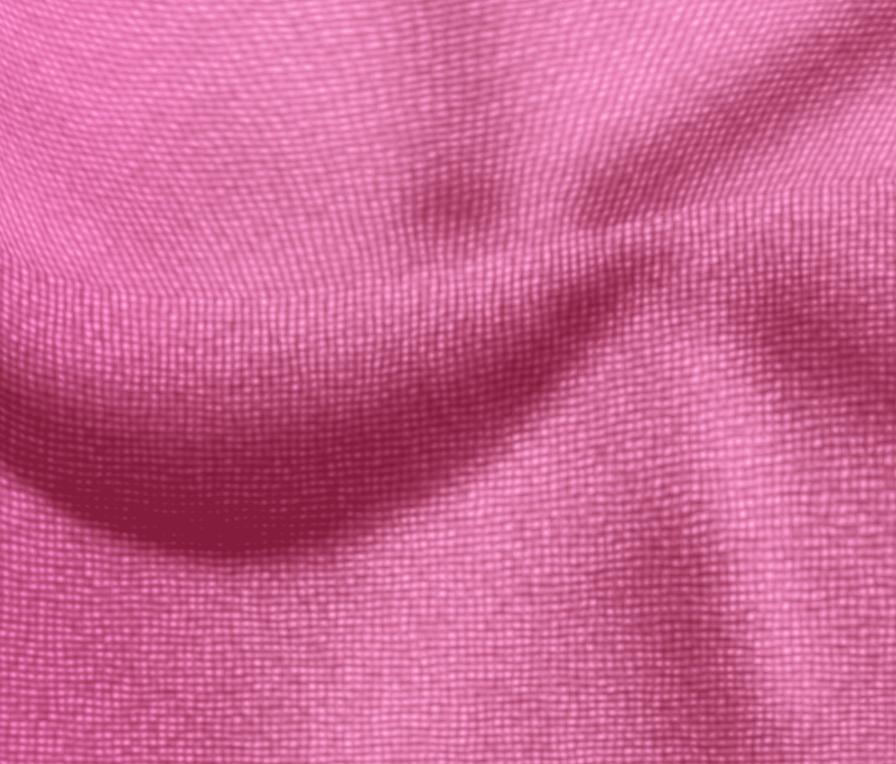
This texture is drawn by a Shadertoy shader. Its source:

```glsl
// Pink knitted cloth with a sweeping fold and a deep crescent of shadow.
// Two curves bound the fold, soft capsules add light and shade, and a grid
// of uneven stitches bends with the cloth; cellular noise adds fuzz.

const float TAU = 6.2831853;

// Crest of the main fold, as a height over x.
float crestHeight(float x) {
    return 0.605 + 0.07 * exp(-x / 0.09) + 0.16 * smoothstep(0.25, 1.2, x);
}

// Lower rim of the crescent shadow.
float rimHeight(float x) {
    float offset = x - 0.31;
    return 0.264 + 1.25 * offset * offset;
}

// Soft capsule from a to b: 1 on its axis, fading over the radius.
float softCapsule(vec2 p, vec2 a, vec2 b, float radius) {
    vec2 pa = p - a, ba = b - a;
    float along = clamp(dot(pa, ba) / dot(ba, ba), 0.0, 1.0);
    float d = length(pa - ba * along) / radius;
    return exp(-d * d);
}

vec2 hash2(vec2 cell) {
    vec2 k = vec2(dot(cell, vec2(127.1, 311.7)), dot(cell, vec2(269.5, 183.3)));
    return fract(sin(k) * 43758.5);
}

// Distance to the nearest scattered point.
float cellular(vec2 p) {
    vec2 cell = floor(p), local = fract(p);
    float nearest = 2.0;
    for (int y = -1; y <= 1; y++)
    for (int x = -1; x <= 1; x++) {
        vec2 neighbour = vec2(x, y);
        vec2 gap = neighbour + hash2(cell + neighbour) - local;
        nearest = min(nearest, dot(gap, gap));
    }
    return sqrt(nearest);
}

// Broad wobble from layered sines.
float wobble(vec2 p) {
    return 0.5 * sin(p.x * 13.0 + 2.0 * sin(p.y * 9.0))
         + 0.3 * sin(p.y * 23.0 + 2.0 * sin(p.x * 17.0))
         + 0.2 * sin((p.x + p.y) * 41.0);
}

// Light on the cloth behind the crest.
float upperShade(vec2 p, float crest) {
    float valley = max(softCapsule(p, vec2(0.80, 0.74), vec2(0.97, 0.84), 0.065),
                       softCapsule(p, vec2(0.97, 0.84), vec2(1.20, 0.99), 0.065));
    float shade = 0.89 - 0.50 * valley;
    shade -= 0.27 * softCapsule(p, vec2(0.58, 1.02), vec2(0.62, 0.76), 0.09);
    shade -= 0.24 * softCapsule(p, vec2(0.57, 0.72), vec2(0.62, 0.73), 0.05);
    shade -= 0.15 * softCapsule(p, vec2(0.30, 0.76), vec2(0.52, 0.72), 0.12);
    shade -= 0.12 * softCapsule(p, vec2(0.00, 0.87), vec2(0.20, 0.69), 0.06);
    shade += 0.05 * softCapsule(p, vec2(0.70, 0.77), vec2(0.90, 1.0), 0.05);
    return shade - 0.16 * exp(-max(p.y - crest, 0.0) / 0.02);
}

// Light on the front cloth, including the crescent.
float lowerShade(vec2 p, float crest) {
    float rim = rimHeight(p.x);
    float depth = (crest - p.y) / max(crest - rim, 0.03);
    float softness = mix(0.028, 0.045, smoothstep(0.1, 0.6, p.x));
    float inside = smoothstep(-softness, softness, p.y - rim);
    float start = mix(0.24, 0.08, smoothstep(0.0, 0.35, p.x));
    float crescent = smoothstep(start, 0.68, depth) * inside;
    crescent *= smoothstep(0.92, 0.68, p.x);

    float shade = 0.64 + 0.18 * exp(-max(crest - p.y, 0.0) / 0.045);
    shade -= 0.56 * crescent;
    shade -= 0.14 * softCapsule(p, vec2(0.12, 0.31), vec2(0.42, 0.26), 0.06);
    shade -= 0.22 * softCapsule(p, vec2(0.77, 0.62), vec2(0.84, 0.64), 0.06);
    shade -= 0.40 * softCapsule(p, vec2(1.03, 0.57), vec2(1.20, 0.48), 0.09);
    shade -= 0.32 * softCapsule(p, vec2(0.88, 0.24), vec2(0.94, 0.06), 0.10);
    shade -= 0.10 * softCapsule(p, vec2(0.00, 0.20), vec2(0.22, 0.06), 0.16);
    shade += 0.24 * softCapsule(p, vec2(0.94, 0.52), vec2(1.03, 0.10), 0.055);
    shade += 0.14 * softCapsule(p, vec2(0.66, 0.34), vec2(0.48, 0.02), 0.11);
    return shade;
}

// Stitch relief: upright ribs around the folds, level rows elsewhere.
float stitches(vec2 p, float crest) {
    float height = p.y - crest;
    float fan = mix(0.6, -0.5, smoothstep(0.0, 1.1, p.x));
    float follow = mix(0.1, 0.7, smoothstep(0.1, 0.6, p.y));
    float column = (p.x + fan * max(height, 0.0)) / 0.0122 + 0.25 * wobble(p * 2.0);
    float row = (p.y - follow * (crest - 0.6)) / 0.0104 + 0.2 * wobble(p.yx * 2.3);
    float rib = -cos(TAU * column);
    float loop = -cos(TAU * row);
    float ribbed = smoothstep(-0.25, 0.0, height) * smoothstep(0.2, 0.04, height);
    ribbed = max(ribbed, softCapsule(p, vec2(0.68, 0.72), vec2(0.92, 0.98), 0.09));
    float uneven = hash2(floor(vec2(column, row))).x - 0.5;
    float bead = (0.5 + 0.5 * rib) * (0.5 + 0.5 * loop);
    float relief = rib * mix(0.22, 0.68, ribbed) + loop * mix(0.55, 0.2, ribbed);
    float pitch = max(fwidth(p.x) / 0.0122, fwidth(p.y) / 0.0104);
    float detail = 1.0 - smoothstep(0.4, 0.9, pitch);
    return detail * (relief + 0.8 * (bead - 0.25) + uneven * (0.5 + 1.6 * bead));
}

// Palette from deep shadow to lit cloth and pale thread.
vec3 clothColour(float shade) {
    vec3 colour = mix(vec3(0.52, 0.11, 0.24), vec3(0.69, 0.27, 0.43), clamp(shade / 0.33, 0.0, 1.0));
    colour = mix(colour, vec3(0.84, 0.44, 0.62), clamp((shade - 0.33) / 0.33, 0.0, 1.0));
    colour = mix(colour, vec3(0.94, 0.54, 0.75), clamp((shade - 0.66) / 0.24, 0.0, 1.0));
    return mix(colour, vec3(1.0, 0.68, 0.86), clamp((shade - 0.92) / 0.33, 0.0, 1.0));
}

void mainImage(out vec4 fragColor, in vec2 fragCoord) {
    vec2 p = fragCoord / iResolution.y;
    float crest = crestHeight(p.x);
    float behind = smoothstep(-0.012, 0.012, p.y - crest);
    float shade = mix(lowerShade(p, crest), upperShade(p, crest), behind);

    // Weave and fuzz, calmer in deep shadow and on the far cloth.
    float contrast = mix(0.45, 1.0, smoothstep(0.1, 0.55, shade)) * mix(1.0, 0.75, behind);
    float fuzz = 0.45 - cellular(p * 85.0);
    shade += contrast * (0.19 * stitches(p, crest) + 0.24 * fuzz) + 0.025 * wobble(p);

    // Richer pink toward the left edge and lower left corner.
    float rich = smoothstep(0.45, 0.0, p.x) * smoothstep(0.25, 0.6, shade);
    vec3 colour = clothColour(shade) - rich * vec3(0.0, 0.05, 0.01);
    fragColor = vec4(clamp(colour, 0.0, 1.0), 1.0);
}
```
